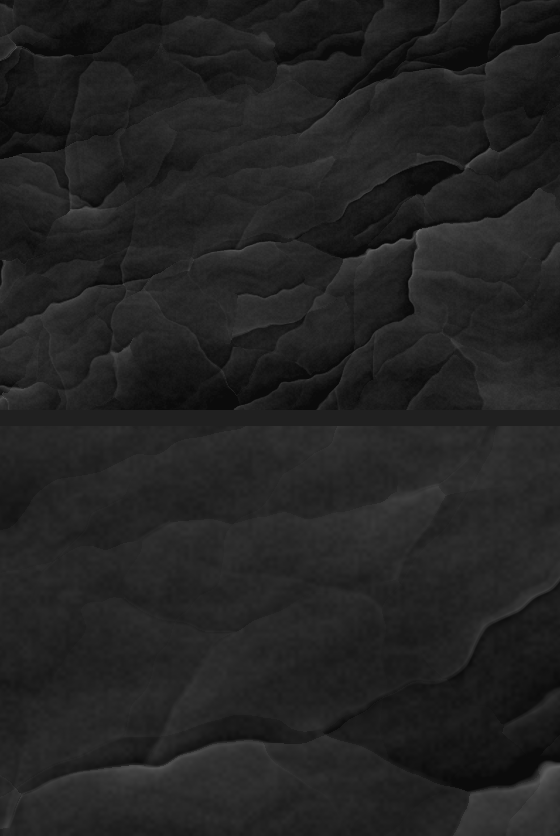
Top, the full canvas; bottom, a detail of the centre.
This texture is drawn by a WebGL 1 fragment shader. Its source:

```glsl
precision highp float;
uniform vec2 u_resolution;

#define BASE_TONE 0.115
#define SHEET_CONTRAST 0.20
#define FOLD_CONTRAST 0.085
#define CREASE_CONTRAST 0.16
#define FACET_CONTRAST 0.016
#define CRUMPLE_CONTRAST 0.22
#define GRAIN_CONTRAST 0.042
#define FOLD_WIDTH 0.23
#define CREASE_WIDTH 0.0027
#define LIGHT vec2(-0.5, 0.866)

float hash(vec2 p) {
  return fract(sin(dot(p, vec2(127.1, 311.7))) * 43758.55);
}

vec2 hash2(vec2 p) {
  return vec2(hash(p), hash(p + 41.3));
}

float noise(vec2 p) {
  vec2 cell = floor(p);
  vec2 f = fract(p);
  f = f * f * (3.0 - 2.0 * f);
  float low = mix(hash(cell), hash(cell + vec2(1.0, 0.0)), f.x);
  float high = mix(hash(cell + vec2(0.0, 1.0)), hash(cell + 1.0), f.x);
  return mix(low, high, f.y);
}

float fbm(vec2 p) {
  float sum = 0.0;
  float gain = 0.5;
  for (int i = 0; i < 5; i++) {
    sum += gain * noise(p);
    p = mat2(0.8, -0.6, 0.6, 0.8) * p * 2.03 + 7.1;
    gain *= 0.5;
  }
  return sum;
}

// Bends straight fold lines into wandering, ragged ones
vec2 ragged(vec2 p) {
  vec2 slow = vec2(noise(p * 4.0), noise(p * 4.0 + 31.0)) - 0.5;
  vec2 mid = vec2(noise(p * 17.0 + 9.0), noise(p * 17.0 + 57.0)) - 0.5;
  vec2 fine = vec2(noise(p * 48.0 + 3.0), noise(p * 48.0 + 83.0)) - 0.5;
  return p + 0.11 * slow + 0.032 * mid + 0.011 * fine;
}

// Stretched cell network: x = soft fold shading, y = thin crease, z = facet tone
vec3 folds(vec2 p, float scale, float angle, float stretch, float seed) {
  float c = cos(angle);
  float s = sin(angle);
  mat2 turn = mat2(c, -s, s, c);
  vec2 axis = scale * vec2(1.0 / stretch, 1.0);
  vec2 q = (turn * p) * axis + seed;
  vec2 light = turn * LIGHT;

  // Nearest cell
  vec2 origin = floor(q);
  vec2 home = origin;
  vec2 toHome = vec2(8.0);
  for (int j = -1; j <= 1; j++) {
    for (int i = -1; i <= 1; i++) {
      vec2 cell = origin + vec2(float(i), float(j));
      vec2 offset = cell + hash2(cell) - q;
      if (dot(offset, offset) < dot(toHome, toHome)) {
        toHome = offset;
        home = cell;
      }
    }
  }

  // Every border of that cell is a fold with its own strength and side
  vec3 result = vec3(0.0, 0.0, hash(home + 17.0) - 0.5);
  for (int j = -2; j <= 2; j++) {
    for (int i = -2; i <= 2; i++) {
      if (i == 0 && j == 0) continue;
      vec2 other = home + vec2(float(i), float(j));
      vec2 toOther = other + hash2(other) - q;
      vec2 normal = normalize(toOther - toHome);
      vec2 slope = normal * axis;
      float dist = max(dot(0.5 * (toOther + toHome), normal) / length(slope), 0.0);
      float facing = dot(normalize(slope), light);
      float pick = hash(home + other + seed);
      float strength = pick * pick;
      float side = fract(pick * 57.0) < 0.3 ? -1.0 : 1.0;
      float core = dist / CREASE_WIDTH;
      float relief = side * facing * smoothstep(0.0, 1.0, core);
      result.x += strength * pick * relief * exp(-dist * scale / FOLD_WIDTH);
      result.y += strength * (0.55 * exp(-core * core) + 0.9 * relief * exp(-0.4 * core));
    }
  }
  return result;
}

void main() {
  vec2 p = gl_FragCoord.xy / u_resolution.y;
  vec2 bent = ragged(p);

  // Long rising folds, upright cracks, small wrinkles
  vec3 longFolds = folds(bent, 4.8, 0.38, 2.3, 3.0);
  vec3 upright = folds(bent, 5.2, 1.3, 1.7, 19.0);
  vec3 wrinkles = folds(bent, 9.5, 0.3, 1.8, 37.0);

  // Creases fade in and out along their length
  float wornA = smoothstep(0.25, 0.70, noise(p * 5.0 + 11.0));
  float wornB = smoothstep(0.30, 0.75, noise(p * 6.0 + 63.0));
  float crease = longFolds.y * (0.25 + 0.75 * wornA) + 0.9 * upright.y * (0.15 + 0.85 * wornB)
    + 0.55 * wrinkles.y * wornA * wornB;
  float shade = longFolds.x + 0.7 * upright.x + 0.5 * wrinkles.x;
  float facet = longFolds.z + 0.6 * upright.z + 0.4 * wrinkles.z;

  // Uneven sheet, crumpled relief and paper grain
  float sheet = fbm(vec2(p.x * 2.2 - p.y * 0.8, p.y * 4.5) + 5.0) - 0.485;
  vec2 dent = vec2(bent.x * 6.0 - bent.y * 2.0, bent.y * 11.0);
  float crumple = fbm(dent) - fbm(dent + 0.12 * LIGHT);
  float grain = 0.65 * noise(p * 290.0) + 0.35 * noise(p * 120.0 + 29.0) - 0.5;

  float tone = BASE_TONE + SHEET_CONTRAST * sheet + FOLD_CONTRAST * shade
    + CREASE_CONTRAST * crease + FACET_CONTRAST * facet
    + CRUMPLE_CONTRAST * crumple + GRAIN_CONTRAST * grain;
  gl_FragColor = vec4(vec3(clamp(tone, 0.045, 0.42)), 1.0);
}
```
